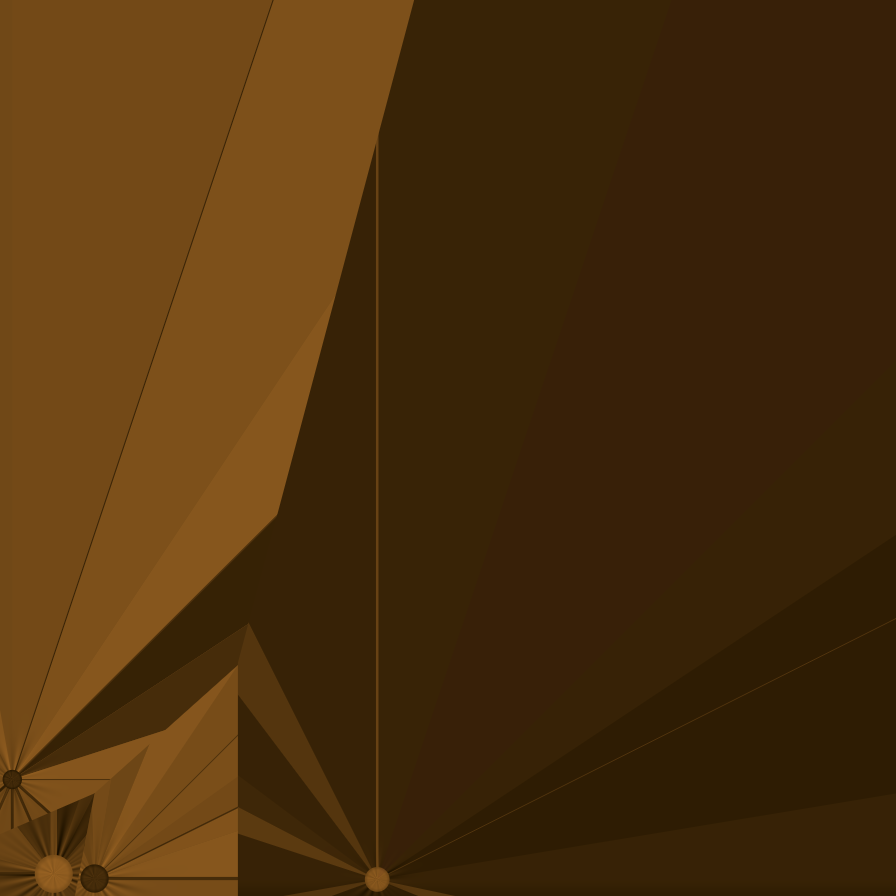
Write a WebGL 2 fragment shader that draws this background.

```glsl
#version 300 es
precision highp float;
// Four bronze fans, each spreading from a small round hub, meet along straight seams.
// Every fan is a scalar tone made of angular sectors, thin rays and noisy spokes;
// the seams are half planes, and one dark-to-gold ramp colours the result.
uniform vec2 u_resolution;
out vec4 outColor;

float px; // one pixel in canvas units

float cover(float d) { return clamp(0.5 + d / px, 0.0, 1.0); }

float cross2(vec2 a, vec2 b) { return a.x * b.y - a.y * b.x; }

vec2 heading(float degrees) {
  float a = radians(degrees);
  return vec2(cos(a), sin(a));
}

// Signed distance from the line a-b, positive on its right
float rightOf(vec2 p, vec2 a, vec2 b) { return cross2(p - a, normalize(b - a)); }

// Paint the sector between two angles (less than a half turn)
float fan(float tone, vec2 q, float from, float to, float paint) {
  float d = min(cross2(heading(from), q), cross2(q, heading(to)));
  return mix(tone, paint, cover(d));
}

// Paint a thin ray of constant half width
float ray(float tone, vec2 q, float angle, float halfWidth, float paint) {
  vec2 dir = heading(angle);
  float line = cover(halfWidth - abs(cross2(dir, q))) * cover(dot(dir, q));
  return mix(tone, paint, line);
}

float slope(float i) { return 2.0 * fract(sin(i * 127.1) * 437.58) - 1.0; }

// Gradient noise around a circle, fading away from the hub
float spokes(vec2 q, float count, float seed, float reach) {
  float x = (atan(q.y, q.x) / 6.283185 + 0.5) * count;
  float i = floor(x), f = x - i;
  float n = mix(slope(i + seed) * f, slope(mod(i + 1.0, count) + seed) * (f - 1.0), f * f * (3.0 - 2.0 * f));
  return n * exp(-dot(q, q) / (reach * reach));
}

// Round hub with a darker rim and faint radial grain
float hub(float tone, vec2 q, float radius, float paint) {
  float r = length(q);
  float face = paint - 0.25 * smoothstep(0.7, 1.0, r / radius) + 0.35 * spokes(q, 24.0, 5.0, radius);
  return mix(tone, face, cover(radius - r));
}

float upperLeftFan(vec2 q) {
  float t = 0.72;
  t = fan(t, q, 71.5, 90.0, 0.75);
  t = fan(t, q, 56.3, 71.5, 0.87);
  t = fan(t, q, 44.9, 56.3, 0.99);
  t = fan(t, q, 33.4, 44.9, 0.01);
  t = fan(t, q, 17.9, 33.4, 0.2);
  t = fan(t, q, 0.0, 17.9, 0.97);
  t = fan(t, q, -42.0, 0.0, 0.9);
  t = fan(t, q, 100.0, 115.0, 0.95);
  t = ray(t, q, 71.5, 0.0006, 0.05);
  t = ray(t, q, 44.9, 0.0008, 0.3);
  t = ray(t, q, 0.0, 0.0006, 0.3);
  for (int i = 0; i < 5; i++) t = ray(t, q, -42.0 - 24.0 * float(i), 0.0016, 0.08);
  t += spokes(q, 30.0, 3.0, 0.035);
  return hub(t, q, 0.0108, 0.12);
}

float goldFan(vec2 q) {
  float t = 0.8;
  t = fan(t, q, 0.0, 18.4, 0.98);
  t = fan(t, q, 18.4, 26.4, 0.92);
  t = fan(t, q, 26.4, 35.5, 0.75);
  t = fan(t, q, 35.5, 45.0, 0.84);
  t = fan(t, q, 45.0, 56.1, 0.8);
  t = fan(t, q, 56.1, 67.8, 0.97);
  t = fan(t, q, 67.8, 80.6, 0.68);
  t = fan(t, q, 80.6, 92.0, 0.77);
  t = fan(t, q, 92.0, 112.0, 0.6);
  t = ray(t, q, 0.0, 0.0018, 0.2);
  t = ray(t, q, 26.4, 0.0008, 0.15);
  t = ray(t, q, 45.0, 0.0005, 0.3);
  t += spokes(q, 36.0, 11.0, 0.04);
  return hub(t, q, 0.0158, 0.18);
}

float cornerFan(vec2 q) {
  float t = 0.42;
  t = fan(t, q, 50.0, 90.0, 0.04);
  t = fan(t, q, 63.0, 71.0, 0.22);
  t = fan(t, q, 90.0, 128.0, 0.25);
  t = fan(t, q, 128.0, 165.0, 0.65);
  t = ray(t, q, 90.0, 0.0036, 0.6);
  t = ray(t, q, 180.0, 0.002, 0.1);
  t += 1.3 * spokes(q, 48.0, 23.0, 0.055);
  return hub(t, q, 0.0212, 1.1);
}

float darkFan(vec2 q) {
  float t = 0.02 - 0.1 * smoothstep(0.0, -0.018, q.y);
  t = fan(t, q, 9.4, 33.6, -0.09);
  t = fan(t, q, 71.5, 90.0, 0.03);
  t = fan(t, q, 116.6, 127.0, 0.37);
  t = fan(t, q, 143.2, 152.5, 0.1);
  t = fan(t, q, 152.5, 161.8, 0.46);
  t = fan(t, q, 190.0, 200.0, 0.35);
  t = fan(t, q, -22.0, -12.0, 0.4);
  t = ray(t, q, 26.7, 0.0004, 0.4);
  t = ray(t, q, 90.0, 0.0014, 0.62);
  t += 0.6 * spokes(q, 28.0, 41.0, 0.026);
  return hub(t, q, 0.0138, 0.95);
}

void main() {
  vec2 p = gl_FragCoord.xy / u_resolution;
  px = 1.0 / u_resolution.y;
  vec2 joint = vec2(0.1055, 0.1146), q = p - vec2(0.421, 0.0185);

  // Join the fans along their seams
  float split = rightOf(p, vec2(0.0835, 0.0), joint);
  float gold = min(split, rightOf(p, joint, vec2(0.2656, 0.2578)));
  float corner = min(-split, rightOf(p, vec2(0.0, 0.069), joint));
  float dark = min(p.x - 0.2655, rightOf(p, vec2(0.2773, 0.3047), vec2(0.4622, 1.0)));
  float tone = upperLeftFan(p - vec2(0.0137, 0.13));
  tone = mix(tone, goldFan(p - vec2(0.1055, 0.0195)), cover(gold));
  tone = mix(tone, cornerFan(p - vec2(0.06, 0.0247)), cover(corner));
  tone = mix(tone, darkFan(q), cover(dark));

  // Bronze ramp, with a slightly redder sector at the right
  vec3 color = mix(vec3(0.21, 0.13, 0.02), vec3(0.53, 0.34, 0.115), tone);
  color += vec3(0.002, -0.008, 0.009) * fan(0.0, q, 45.0, 71.5, 1.0) * cover(dark);
  outColor = vec4(color, 1.0);
}
```
